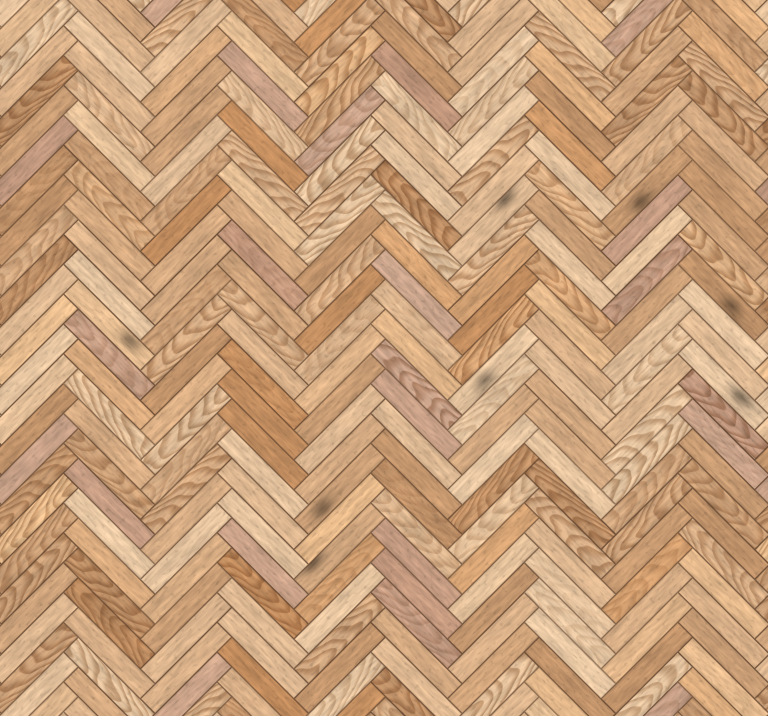
A WebGL 2 fragment shader for this texture:

```glsl
#version 300 es
precision highp float;
// Herringbone parquet of pale oak boards with varied tone, grain and growth rings.

#define ZIGZAGS 5.0            // zigzag periods across
#define ROWS 24.0              // boards stacked in one column
#define ASPECT 0.9336          // canvas height over width
#define ORIGIN vec2(0.002, 0.003)
#define JOINT 0.00085          // half width of a joint
#define GRAIN 0.13             // contrast of the fine streaks
#define RINGS 0.85             // contrast of the growth rings
#define ROSY_SHARE 0.09        // share of boards with a rosy tint

uniform vec2 u_resolution;
out vec4 fragColor;

const vec3 TAN = vec3(0.755, 0.575, 0.415);
const vec3 HONEY = vec3(0.85, 0.69, 0.535);
const vec3 CREAM = vec3(0.905, 0.78, 0.64);
const vec3 ROSE = vec3(0.765, 0.61, 0.53);
const vec3 GAP = vec3(0.34, 0.23, 0.15);

const float LENGTH = 0.70711 / ZIGZAGS;
const float WIDTH = 0.70711 * ASPECT / ROWS;

vec4 hash4(vec3 p) {
  vec4 q = fract(p.xyzx * vec4(0.1031, 0.1030, 0.0973, 0.1099));
  q += dot(q, q.wzxy + 33.33);
  return fract((q.xxyz + q.yzzw) * q.zywx);
}

float gradientDot(vec2 cell, vec2 offset) {
  float angle = 6.28318 * hash4(vec3(cell, 7.0)).x;
  return dot(vec2(cos(angle), sin(angle)), offset);
}

float noise(vec2 p) {
  vec2 i = floor(p), f = p - i;
  vec2 w = f * f * f * (f * (f * 6.0 - 15.0) + 10.0);
  vec2 e = vec2(1.0, 0.0);
  return mix(mix(gradientDot(i, f), gradientDot(i + e, f - e), w.x),
             mix(gradientDot(i + e.yx, f - e.yx), gradientDot(i + 1.0, f - 1.0), w.x), w.y);
}

// Coordinates along the two board directions, for zigzag period n.
vec2 diagonal(vec2 p, float n) {
  p.x -= n / ZIGZAGS;
  return 0.70711 * vec2(p.x + p.y, p.y - p.x);
}

// Finds the board under p: position inside it (along, across) and its id.
vec2 findBoard(vec2 p, out vec3 id) {
  float n = floor(p.x * ZIGZAGS + 0.25);
  vec2 d = diagonal(p, n);
  float k = floor(d.y / WIDTH);
  vec2 inside = d - k * WIDTH;
  float side = 0.0;
  if (inside.x < 0.0 || inside.x > LENGTH) {
    n = floor(p.x * ZIGZAGS - 0.15);
    d = diagonal(p, n);
    k = floor((d.x - LENGTH) / WIDTH);
    inside = vec2(d.y - (k + 1.0) * WIDTH + LENGTH, d.x - LENGTH - k * WIDTH);
    side = 1.0;
  }
  id = vec3(mod(n, ZIGZAGS), mod(k, ROWS), side);
  return inside;
}

vec3 woodColor(vec2 s, vec3 id) {
  vec4 look = hash4(id * vec3(3.7, 5.3, 11.9) + 2.0);
  vec4 shape = hash4(id * vec3(7.1, 2.9, 17.3) + 19.0);
  vec2 seed = floor(shape.xy * 50.0) * 7.0;

  // board tone
  vec3 color = mix(TAN, HONEY, smoothstep(0.0, 0.45, look.x));
  color = mix(color, CREAM, smoothstep(0.4, 0.95, look.x));
  color *= mix(vec3(1.0), vec3(1.01, 0.955, 0.88), smoothstep(0.65, 0.95, look.z));
  color = mix(color, ROSE, 0.75 * step(1.0 - ROSY_SHARE, look.y));

  // fine streaks, pores and slow shading
  float streaks = noise(s * vec2(0.5, 5.0) + seed) + 0.8 * noise(s * vec2(1.8, 9.0) + seed + 40.0);
  float pores = smoothstep(0.2, 0.5, noise(s * vec2(3.5, 8.0) + seed + 80.0));
  float clouds = noise(s * vec2(0.5, 0.9) + seed + 120.0);
  color *= 1.0 + GRAIN * streaks + 0.08 * clouds - 0.08 * pores;

  // nested growth arches on some boards
  float center = mix(0.05, 0.95, shape.z);
  float across = s.y - center;
  float arch = 3.2 * across * across + (shape.w < 0.5 ? -1.1 : 1.1) * s.x;
  float ring = fract(arch + 0.9 * noise(s * vec2(0.7, 1.6) + seed + 160.0));
  ring = smoothstep(0.25, 0.85, ring) * (1.0 - smoothstep(0.87, 1.0, ring));
  float figure = RINGS * mix(0.06, 1.0, smoothstep(0.55, 0.95, look.w));
  color *= mix(vec3(1.0), vec3(0.79, 0.72, 0.65), ring * figure);

  // rare knots
  vec2 toKnot = (s - vec2(1.2 + 2.5 * shape.x, center)) * vec2(1.6, 3.0);
  float knot = step(0.97, shape.y) * exp(-dot(toKnot, toKnot));
  return color * (1.0 - 0.4 * knot);
}

vec3 floorColor(vec2 p, float pixel) {
  vec3 id;
  vec2 inside = findBoard(p, id);
  vec3 color = woodColor(inside / WIDTH, id);
  vec2 margin = min(inside, vec2(LENGTH, WIDTH) - inside);
  float edge = min(margin.x, margin.y);
  float line = 1.0 - smoothstep(JOINT - 0.5 * pixel, JOINT + 0.5 * pixel, edge);
  color *= 1.0 - 0.06 * (1.0 - smoothstep(0.0, 0.003, edge));
  return mix(color, GAP, line * mix(0.5, 0.85, hash4(id + 31.0).y));
}

void main() {
  float pixel = 1.0 / u_resolution.x;
  vec3 sum = vec3(0.0);
  for (int i = 0; i < 4; i++) {
    vec2 shift = vec2(i & 1, i >> 1) * 0.5 - 0.25;
    vec2 p = (gl_FragCoord.xy + shift) / u_resolution * vec2(1.0, ASPECT);
    sum += floorColor(p - ORIGIN, pixel);
  }
  fragColor = vec4(sum / 4.0, 1.0);
}
```
